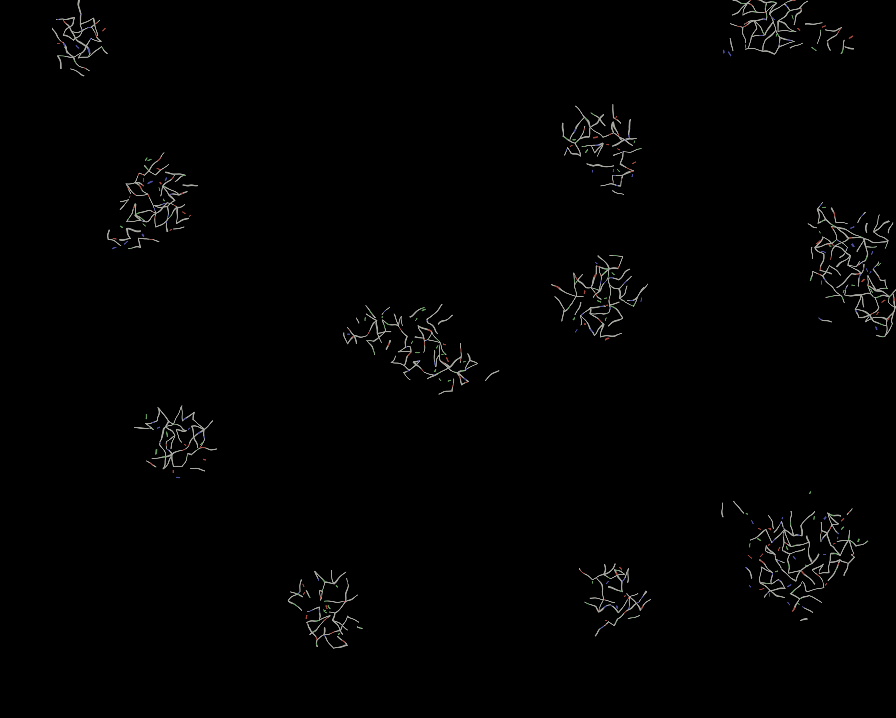
Give the GLSL for this pattern, as a WebGL 1 fragment shader.

```glsl
precision highp float;
// Scattered islands of fine, broken, branching filaments with coloured flecks on black.

uniform vec2 u_resolution;

#define ISLANDS 11
#define ISLAND_RADIUS 0.058
#define MESH 0.0132
#define JITTER 0.80
#define WARP 0.36
#define LINK_CHANCE 0.60
#define FLECK_CHANCE 0.13
#define LINE_WIDTH 0.00098
#define SEED 3.7

const vec3 FILAMENT = vec3(0.92, 0.93, 0.89);
const vec3 RED = vec3(0.90, 0.25, 0.18);
const vec3 GREEN = vec3(0.45, 0.85, 0.42);
const vec3 BLUE = vec3(0.30, 0.32, 0.90);

float hash(vec2 p) {
  vec3 q = fract(p.xyx * 0.1031 + SEED * 0.071);
  q += dot(q, q.yzx + 33.33);
  return fract((q.x + q.y) * q.z);
}

vec2 hash2(vec2 p) {
  return vec2(hash(p), hash(p + vec2(57.3, 21.9)));
}

float gradDot(vec2 cell, vec2 offset) {
  float a = 6.2832 * hash(cell);
  return dot(vec2(cos(a), sin(a)), offset);
}

// Gradient noise, roughly -0.7 to 0.7
float noise(vec2 p) {
  vec2 i = floor(p), f = fract(p);
  vec2 u = f * f * f * (f * (f * 6.0 - 15.0) + 10.0);
  vec2 e = vec2(1.0, 0.0);
  return mix(mix(gradDot(i, f), gradDot(i + e, f - e), u.x),
             mix(gradDot(i + e.yx, f - e.yx), gradDot(i + 1.0, f - 1.0), u.x), u.y);
}

// Normalised distance to the closest stretched, rotated island
float islandDistance(vec2 p, float aspect) {
  float nearest = 9.0;
  for (int k = 0; k < ISLANDS; k++) {
    float n = float(k);
    vec2 h = hash2(vec2(n * 3.1 + 5.0, 17.0));
    vec2 centre = fract(vec2(0.12, 0.45) + n * vec2(0.7549, 0.5698) + 0.16 * (h - 0.5));
    vec2 d = p - centre * vec2(aspect, 1.0);
    float a = 3.1416 * h.x, stretch = 1.0 + 0.35 * h.y;
    d = vec2(cos(a) * d.x + sin(a) * d.y, cos(a) * d.y - sin(a) * d.x);
    float radius = ISLAND_RADIUS * mix(0.65, 1.35, hash(vec2(n, 41.0)));
    nearest = min(nearest, length(d * vec2(1.0 / stretch, stretch)) / radius);
  }
  return nearest;
}

vec2 meshNode(vec2 cell) {
  return cell + 0.5 + JITTER * (hash2(cell) - 0.5);
}

vec3 fleckColour(float h) {
  return h < 0.33 ? RED : (h < 0.62 ? BLUE : GREEN);
}

// Distance to a segment in x, position along it in y
vec2 segment(vec2 p, vec2 a, vec2 b) {
  vec2 d = b - a;
  float t = clamp(dot(p - a, d) / dot(d, d), 0.0, 1.0);
  return vec2(length(p - a - d * t), t);
}

void main() {
  vec2 p = gl_FragCoord.xy / u_resolution.y;
  float aspect = u_resolution.x / u_resolution.y;
  float pixel = 1.0 / u_resolution.y;
  float edge = max(pixel, LINE_WIDTH) / MESH;
  float gain = min(1.0, LINE_WIDTH / pixel);
  vec3 colour = vec3(0.0);

  if (islandDistance(p, aspect) < 2.4) {
    // Bend the mesh so that the links curve
    vec2 q = p / MESH;
    q += WARP * vec2(noise(q * 0.8), noise(q * 0.8 + 37.0));
    vec2 home = floor(q);
    for (int y = -1; y <= 1; y++) {
      for (int x = -1; x <= 1; x++) {
        vec2 cell = home + vec2(float(x), float(y));
        vec2 a = meshNode(cell);
        float reach = islandDistance(a * MESH, aspect) + 1.1 * noise(cell * 0.21 + 9.0);
        float density = 1.0 - smoothstep(0.72, 1.25, reach);

        // Two links per node, each straight or diagonal
        for (int k = 0; k < 2; k++) {
          float lean = step(0.58, hash(cell + 151.0 + 40.0 * float(k)));
          vec2 stepTo = k == 0 ? vec2(1.0, lean) : vec2(-lean, 1.0);
          vec2 b = meshNode(cell + stepTo);
          vec2 key = cell + float(k) * vec2(113.0, 67.0);
          float chance = hash(key + 71.0), hue = hash(key + 29.0);
          float link = LINK_CHANCE * density;
          bool loose = chance >= link;
          if (chance < link + FLECK_CHANCE * density) {
            // Loose flecks are short pieces of a missing link
            vec2 from = loose ? mix(a, b, 0.38) : a;
            vec2 to = loose ? mix(a, b, 0.60) : b;
            vec2 s = segment(q, from, to);
            float ink = gain * (1.0 - smoothstep(0.25, 1.0, s.x / edge));
            float spot = 1.0 - smoothstep(0.08, 0.20, abs(s.y - hash(key + 13.0)));
            float tint = loose ? 0.8 : 0.7 * spot * step(0.5, hash(key + 83.0));
            colour = max(colour, ink * mix(FILAMENT, fleckColour(hue), tint));
          }
        }
      }
    }
  }
  gl_FragColor = vec4(colour, 1.0);
}
```
